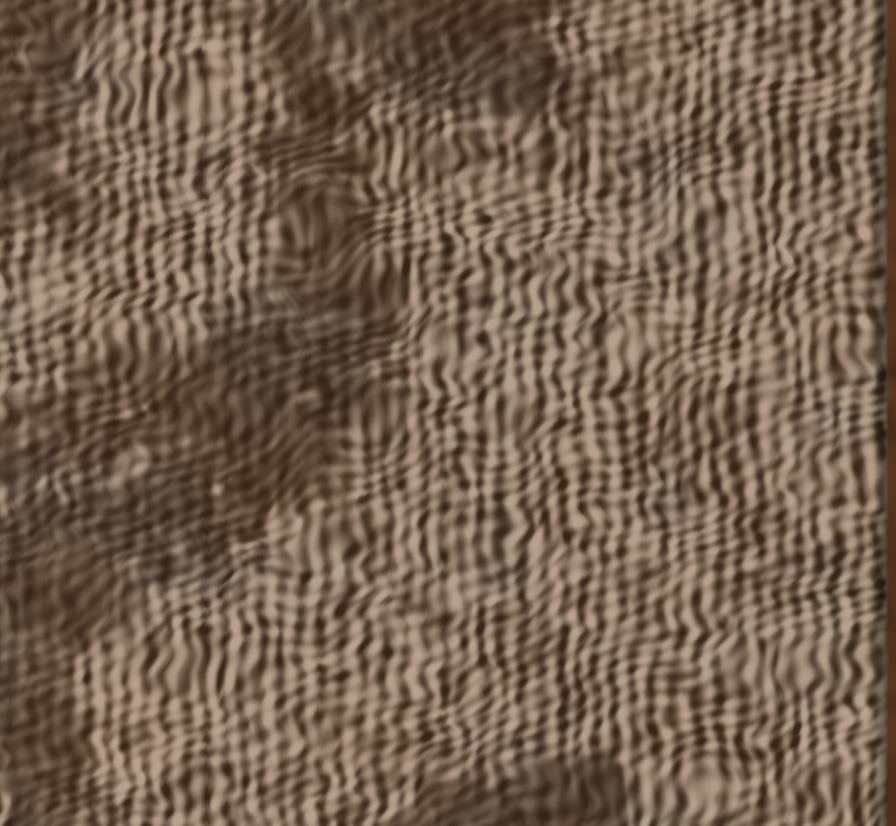
This texture is drawn by a WebGL 2 fragment shader. Its source:

```glsl
#version 300 es
precision highp float;
// Worn ribbed knit: wobbling vertical cords of slanted stitches with dark, faded patches.

#define COLUMNS 42.0      // cords per canvas height
#define ROWS 48.0         // stitches per canvas height
#define SLANT 0.55        // rise of a stitch from one cord to the next
#define WOBBLE 0.55       // sideways wander of the cords
#define GRAIN 0.85        // strength of the irregular yarn shading
#define LIGHT_LEVEL 0.60
#define DARK_LEVEL 0.29
#define DARK_CONTRAST 0.58
#define SHADOW vec3(0.215, 0.145, 0.090)
#define YARN vec3(0.685, 0.605, 0.525)
#define EDGE_BROWN vec3(0.33, 0.20, 0.11)

uniform vec2 u_resolution;
out vec4 fragColor;

const float TAU = 6.2831853;

float hash(vec2 p) {
  return fract(sin(dot(p, vec2(127.1, 311.7))) * 43758.5453);
}

float noise(vec2 p) {
  vec2 i = floor(p), f = fract(p);
  f = f * f * (3.0 - 2.0 * f);
  return mix(mix(hash(i), hash(i + vec2(1, 0)), f.x),
             mix(hash(i + vec2(0, 1)), hash(i + vec2(1, 1)), f.x), f.y);
}

float fbm(vec2 p) {
  float sum = 0.0, weight = 0.5;
  for (int i = 0; i < 4; i++) {
    sum += weight * noise(p);
    p = mat2(1.6, 1.2, -1.2, 1.6) * p + 7.3;
    weight *= 0.5;
  }
  return sum / 0.9375;
}

// Signed distance to a rounded stroke
float stroke(vec2 p, vec2 a, vec2 b, float radius) {
  vec2 ab = b - a;
  float along = clamp(dot(p - a, ab) / dot(ab, ab), 0.0, 1.0);
  return length(p - a - ab * along) - radius;
}

// Amount of dark dye: one bent band and a few patches at the borders
float darkPatches(vec2 p, float speckle) {
  float d = stroke(p, vec2(0.36, 1.00), vec2(0.39, 0.64), 0.035);
  d = min(d, stroke(p, vec2(0.39, 0.64), vec2(0.31, 0.49), 0.055));
  d = min(d, stroke(p, vec2(0.31, 0.49), vec2(0.00, 0.23), 0.085));
  d = min(d, stroke(p, vec2(0.28, 0.48), vec2(0.00, 0.44), 0.040));
  d = min(d, stroke(p, vec2(0.00, 0.98), vec2(0.01, 0.80), 0.060));
  d = min(d, stroke(p, vec2(0.50, 1.00), vec2(0.60, 0.93), 0.090));
  d = min(d, stroke(p, vec2(0.00, 0.20), vec2(0.05, 0.10), 0.055));
  d = min(d, stroke(p, vec2(0.55, 0.00), vec2(0.69, 0.02), 0.050));
  d += 0.16 * (fbm(p * 9.0) - 0.5) + 0.10 * (speckle - 0.5);
  return 1.0 - smoothstep(-0.035, 0.055, d);
}

// Stitch relief around zero; bright cords, dark gaps
float stitches(vec2 knit, float cordStrength) {
  float cord = cos(TAU * knit.x);
  float bead = sin(TAU * (knit.y - SLANT * knit.x));
  vec2 leaning = vec2(knit.x * 1.7 - knit.y * 0.45, knit.y * 0.95 + knit.x * 0.3);
  float yarn = 0.68 * noise(leaning) + 0.32 * noise(leaning * 2.1 + 31.7) - 0.5;
  return cordStrength * cord + 0.14 * bead + GRAIN * yarn;
}

void main() {
  vec2 uv = gl_FragCoord.xy / u_resolution;
  vec2 p = gl_FragCoord.xy / u_resolution.y;

  // Knit coordinates, bent by slow and stitch-sized wander
  vec2 knit = p * vec2(COLUMNS, ROWS);
  float sway = noise(knit * vec2(0.6, 0.8) + 11.0) - 0.5;
  float drift = noise(p * vec2(9.0, 6.0) + 23.0) - 0.5;
  knit.x += WOBBLE * sway + 0.6 * drift;
  knit.y += 2.2 * noise(p * 13.0 + 5.0) + 0.5 * hash(vec2(floor(knit.x + 0.5), 3.0)) * 0.3;

  // Tone: dark dye lowers both the level and the contrast
  float speckle = noise(knit * vec2(0.9, 0.7) + 47.0);
  float dark = darkPatches(p, speckle);
  float cordStrength = mix(0.27, 0.13, dark) * (0.65 + 0.7 * noise(p * 17.0 + 61.0));
  float relief = stitches(knit, cordStrength) * mix(1.0, DARK_CONTRAST, dark);
  float tone = mix(LIGHT_LEVEL, DARK_LEVEL, dark) + relief;
  tone += 0.16 * (fbm(p * 6.0 + 17.0) - 0.5);
  tone = mix(tone, smoothstep(-0.05, 1.05, tone), 0.6);
  vec3 color = mix(SHADOW, YARN, clamp(tone, 0.0, 1.06));

  // Faint warm and cool mottling
  color += vec3(0.022, 0.0, -0.012) * (noise(p * 10.0 + 83.0) - 0.5);

  // Brown border at the right with a thin shadow before it
  float border = smoothstep(0.986, 0.993, uv.x);
  color *= 1.0 - 0.4 * smoothstep(0.974, 0.988, uv.x);
  color = mix(color, EDGE_BROWN * (0.85 + 0.3 * noise(p * 40.0)), border);
  fragColor = vec4(color, 1.0);
}
```
